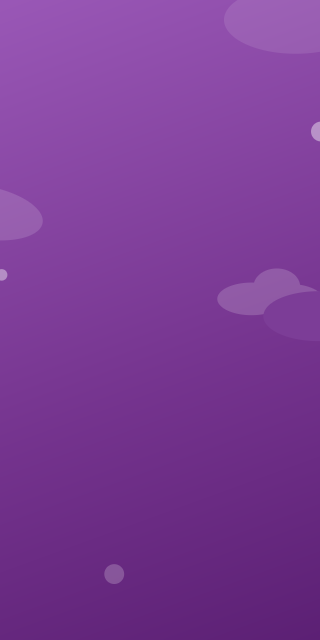
Write a WebGL 2 fragment shader that draws this background.

```glsl
#version 300 es
precision highp float;
// Purple dusk gradient with pale translucent clouds and floating discs.

uniform vec2 u_resolution;
out vec4 fragColor;

// Canvas space: one unit wide, two units tall
const vec2 CANVAS = vec2(1.0, 2.0);

// Sky
const vec3 SKY_LIGHT = vec3(0.602, 0.343, 0.715);
const vec3 SKY_MID = vec3(0.455, 0.200, 0.555);
const vec3 SKY_DARK = vec3(0.360, 0.125, 0.455);
const float MID_STOP = 0.6;
const vec2 SKY_DIRECTION = vec2(0.342, -0.940);

// Clouds: centre, radii
const vec3 HAZE = vec3(1.0);
const vec4 TOP_CLOUD = vec4(0.924, 1.938, 0.224, 0.106);
const vec4 LEFT_CLOUD = vec4(-0.057, 1.337, 0.193, 0.083);
const float LEFT_TILT = -0.175;
const vec4 FRONT_CLOUD = vec4(0.995, 1.012, 0.172, 0.078);
const vec3 FRONT_COLOR = vec3(0.487, 0.240, 0.592);
const vec4 PUFFS[3] = vec4[3](
    vec4(0.786, 1.066, 0.107, 0.051),
    vec4(0.865, 1.104, 0.073, 0.057),
    vec4(0.901, 1.063, 0.109, 0.050));
const float TOP_ALPHA = 0.10;
const float LEFT_ALPHA = 0.14;
const float PUFF_ALPHA = 0.17;

// Discs: centre, radius, opacity
const vec4 DISCS[3] = vec4[3](
    vec4(0.005, 1.141, 0.018, 0.40),
    vec4(1.003, 1.589, 0.031, 0.42),
    vec4(0.357, 0.206, 0.031, 0.21));

// Approximate signed distance to a tilted ellipse
float ellipse(vec2 p, vec4 shape, float tilt) {
    float c = cos(tilt), s = sin(tilt);
    vec2 q = p - shape.xy;
    q = vec2(c * q.x + s * q.y, c * q.y - s * q.x);
    float k = length(q / shape.zw);
    float slope = length(q / (shape.zw * shape.zw));
    return k * (k - 1.0) / max(slope, 0.001);
}

// Antialiased coverage of a signed distance
float cover(float d) {
    float pixel = CANVAS.x / u_resolution.x;
    return clamp(0.5 - d / pixel, 0.0, 1.0);
}

vec3 sky(vec2 p) {
    float span = dot(CANVAS, abs(SKY_DIRECTION));
    float t = dot(p - vec2(0.0, CANVAS.y), SKY_DIRECTION) / span;
    vec3 upper = mix(SKY_LIGHT, SKY_MID, clamp(t / MID_STOP, 0.0, 1.0));
    return mix(upper, SKY_DARK, clamp((t - MID_STOP) / (1.0 - MID_STOP), 0.0, 1.0));
}

void main() {
    vec2 p = gl_FragCoord.xy / u_resolution * CANVAS;
    vec3 color = sky(p);

    // Single clouds
    color = mix(color, HAZE, TOP_ALPHA * cover(ellipse(p, TOP_CLOUD, 0.0)));
    color = mix(color, HAZE, LEFT_ALPHA * cover(ellipse(p, LEFT_CLOUD, LEFT_TILT)));

    // Puffs merge into one cloud behind the solid front cloud
    float puffs = 1e3;
    for (int i = 0; i < 3; i++) puffs = min(puffs, ellipse(p, PUFFS[i], 0.0));
    color = mix(color, HAZE, PUFF_ALPHA * cover(puffs));
    color = mix(color, FRONT_COLOR, cover(ellipse(p, FRONT_CLOUD, 0.0)));

    // Floating discs
    for (int i = 0; i < 3; i++) {
        float d = length(p - DISCS[i].xy) - DISCS[i].z;
        color = mix(color, HAZE, DISCS[i].w * cover(d));
    }

    fragColor = vec4(color, 1.0);
}
```
